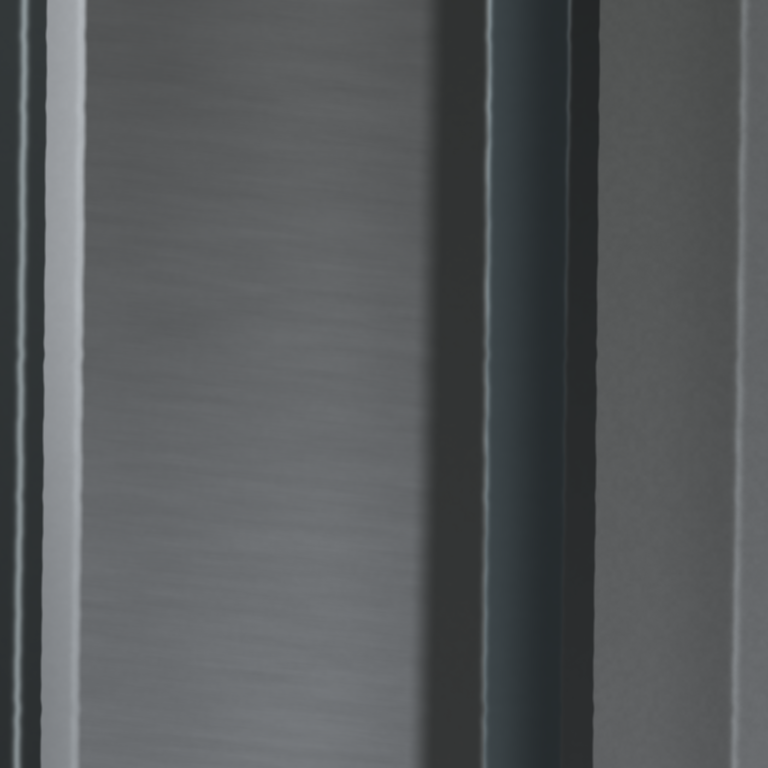
A WebGL 2 fragment shader for this texture:

```glsl
#version 300 es
precision highp float;
// Brushed metal panels split by dark vertical grooves and bright rims.
// Each slightly leaning edge is a line; bands are layered left to right,
// then rims are added as soft glows and the metal gets a stretched noise grain.
uniform vec2 u_resolution;
out vec4 fragColor;

float hash(vec2 p) {
    vec3 q = fract(vec3(p.xyx) * 0.1031);
    q += dot(q, q.yzx + 33.33);
    return fract((q.x + q.y) * q.z);
}

float valueNoise(vec2 p) {
    vec2 cell = floor(p), f = fract(p);
    f = f * f * (3.0 - 2.0 * f);
    float low = mix(hash(cell), hash(cell + vec2(1, 0)), f.x);
    float high = mix(hash(cell + vec2(0, 1)), hash(cell + vec2(1, 1)), f.x);
    return mix(low, high, f.y);
}

// Layered noise, centred on zero
float fractalNoise(vec2 p) {
    float sum = 0.0, weight = 0.5;
    for (int i = 0; i < 4; i++) {
        sum += weight * (valueNoise(p) - 0.5);
        p = p * 2.03 + 17.0;
        weight *= 0.55;
    }
    return sum;
}

// Signed horizontal distance to an edge leaning from bottomX to topX
float edgeDistance(vec2 p, float bottomX, float topX) {
    return p.x - mix(bottomX, topX, p.y);
}

// Coverage to the right of an edge with the given half softness
float cover(float d, float softness) {
    return smoothstep(-softness, softness, d);
}

float glow(float d, float width) {
    return exp(-d * d / (width * width));
}

void main() {
    vec2 uv = gl_FragCoord.xy / u_resolution;
    float wobble = 0.0016 * (valueNoise(vec2(3.0, uv.y * 65.0)) - 0.5);
    vec2 p = uv + vec2(wobble, 0.0);
    float soft = max(0.0022, 0.8 / u_resolution.x);

    // Edges, from left to right
    float leftRim = edgeDistance(p, 0.022, 0.032);
    float stripEdge = edgeDistance(p, 0.053, 0.061);
    float panelEdge = edgeDistance(p, 0.103, 0.112);
    float shadowEdge = edgeDistance(p, 0.547, 0.564);
    float grooveRim = edgeDistance(p, 0.630, 0.637);
    float seam = edgeDistance(p, 0.730, 0.742);
    float sideEdge = edgeDistance(p, 0.772, 0.781);
    float lastEdge = edgeDistance(p, 0.953, 0.966);

    // Base shades of each band
    vec3 grooveDark = mix(vec3(0.17, 0.185, 0.19), vec3(0.20, 0.22, 0.225), uv.y);
    vec3 stripLight = mix(vec3(0.52, 0.535, 0.55), vec3(0.62, 0.635, 0.65),
                          smoothstep(0.0, 0.75, uv.y));
    stripLight *= 0.95 + 0.06 * smoothstep(0.0, 0.045, stripEdge);
    vec3 panelMetal = mix(vec3(0.435, 0.447, 0.46), vec3(0.345, 0.352, 0.355),
                          smoothstep(0.0, 1.05, uv.y));
    panelMetal *= 0.95 + 0.08 * smoothstep(0.05, 0.30, panelEdge);
    panelMetal *= 1.0 - 0.07 * smoothstep(-0.14, 0.0, shadowEdge);
    vec3 shadow = mix(vec3(0.205, 0.212, 0.212), vec3(0.188, 0.196, 0.195), uv.y);
    vec3 grooveBlue = mix(vec3(0.235, 0.268, 0.282), vec3(0.15, 0.172, 0.182),
                          smoothstep(0.0, 0.085, grooveRim));
    vec3 seamDark = mix(vec3(0.175, 0.183, 0.187), vec3(0.14, 0.15, 0.153), uv.y);
    vec3 sideMetal = mix(vec3(0.365, 0.372, 0.378), vec3(0.31, 0.318, 0.315), uv.y);
    sideMetal *= 1.03 - 0.10 * smoothstep(0.06, 0.18, sideEdge);
    vec3 lastMetal = mix(vec3(0.41, 0.42, 0.43), vec3(0.36, 0.37, 0.375), uv.y);

    // Bands laid over each other
    vec3 color = grooveDark;
    color = mix(color, stripLight, cover(stripEdge, soft));
    color = mix(color, panelMetal, cover(panelEdge, 0.004));
    color = mix(color, shadow, cover(shadowEdge, 0.019));
    color = mix(color, grooveBlue, cover(grooveRim, soft));
    color = mix(color, seamDark, cover(seam, soft));
    color = mix(color, sideMetal, cover(sideEdge, soft));
    color = mix(color, lastMetal, cover(lastEdge, 0.004));

    // Rims catching the light
    float flicker = 0.85 + 0.3 * valueNoise(vec2(9.0, uv.y * 40.0));
    vec3 coolLight = vec3(0.95, 1.0, 1.02);
    color += coolLight * 0.36 * glow(leftRim, 0.0055);
    color += coolLight * 0.06 * glow(panelEdge + 0.007, 0.005) * flicker;
    color += coolLight * mix(0.14, 0.27, uv.y) * glow(grooveRim, 0.0045) * flicker;
    color += coolLight * mix(0.01, 0.13, uv.y * uv.y) * glow(seam, 0.003) * flicker;
    color += coolLight * 0.09 * glow(lastEdge - 0.003, 0.006) * flicker;

    // Brushed grain, running slightly downhill to the right
    float metal = cover(panelEdge, 0.004) * (1.0 - cover(shadowEdge, 0.02));
    float sides = cover(sideEdge, soft);
    vec2 along = vec2(uv.x * 9.0, (uv.y + 0.10 * uv.x) * 85.0);
    float brushed = fractalNoise(along);
    float cloudy = fractalNoise(uv * vec2(5.0, 7.0) + 40.0);
    float speckle = fractalNoise(uv * 130.0 + 7.0);
    color *= 1.0 + metal * (0.085 * brushed + 0.05 * cloudy);
    color *= 1.0 + (0.03 + 0.04 * sides) * speckle;

    fragColor = vec4(clamp(color, 0.0, 1.0), 1.0);
}
```
